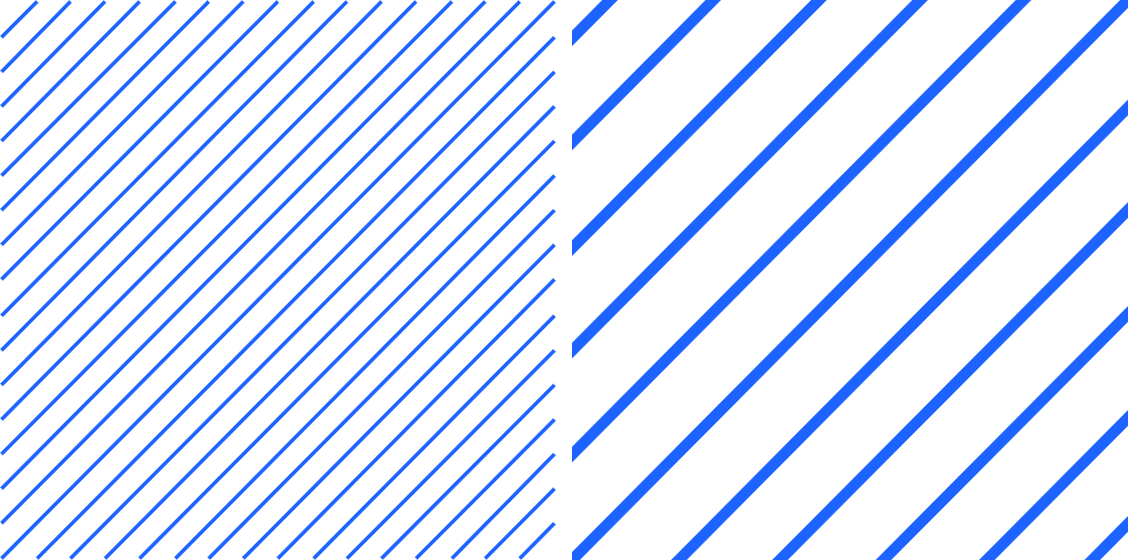
Left, the full canvas; right, a detail of the centre.
This pattern is drawn by a WebGL 1 fragment shader. Its source:

```glsl
precision highp float;
// Thin blue diagonal strokes on white: sixteen steps across and sixteen down.
// Each stroke is a square-ended segment joining two sides of an inset frame,
// with a small periodic drift in where its ends land.

uniform vec2 u_resolution;

const float STEPS = 16.0;
const float MARGIN = 0.0027;
const float HALF_WIDTH = 0.0033;
const vec3 PAPER = vec3(1.0);
const vec3 INK = vec3(0.115, 0.39, 1.0);

// Signed distance to a segment from a to b with flat, square-cut ends.
float flatSegment(vec2 p, vec2 a, vec2 b, float halfWidth) {
    vec2 span = b - a;
    float len = length(span);
    vec2 dir = span / len;
    vec2 q = p - 0.5 * (a + b);
    vec2 local = vec2(dot(q, dir), dot(q, vec2(-dir.y, dir.x)));
    vec2 d = abs(local) - vec2(0.5 * len, halfWidth);
    return length(max(d, 0.0)) + min(max(d.x, d.y), 0.0);
}

// End drift: every fourth step shifts across, a sawtooth of eight shifts down.
vec2 endDrift(float index) {
    float isFourth = 1.0 - step(0.5, mod(index - 1.0, 4.0));
    float across = mix(-0.0003, 0.002, isFourth);
    float down = 0.0017 - 0.0004 * mod(index - 1.0, 8.0);
    return vec2(across, down) * step(index, STEPS - 0.5);
}

// Distance to the nearest stroke within the frame from lo to hi.
float strokes(vec2 p, vec2 lo, vec2 hi, float halfWidth) {
    vec2 pitch = (hi - lo) / STEPS;
    float nearest = 1.0;
    for (int i = 1; i <= 16; i++) {
        float index = float(i);
        vec2 offset = pitch * index + endDrift(index);
        float x = lo.x + offset.x;
        float y = hi.y - offset.y;

        // Left side to top side; the last one is the main diagonal.
        nearest = min(nearest, flatSegment(p, vec2(lo.x, y), vec2(x, hi.y), halfWidth));

        // Bottom side to right side.
        if (i < 16) {
            nearest = min(nearest, flatSegment(p, vec2(x, lo.y), vec2(hi.x, y), halfWidth));
        }
    }
    return nearest;
}

// Edge coverage over slightly more than one pixel.
float coverage(float dist, float pixel) {
    return clamp(0.5 - dist / (1.2 * pixel), 0.0, 1.0);
}

void main() {
    float pixel = 1.0 / u_resolution.y;
    vec2 p = gl_FragCoord.xy * pixel;
    vec2 size = u_resolution * pixel;

    float dist = strokes(p, vec2(MARGIN), size - MARGIN, HALF_WIDTH);
    gl_FragColor = vec4(mix(PAPER, INK, coverage(dist, pixel)), 1.0);
}
```
